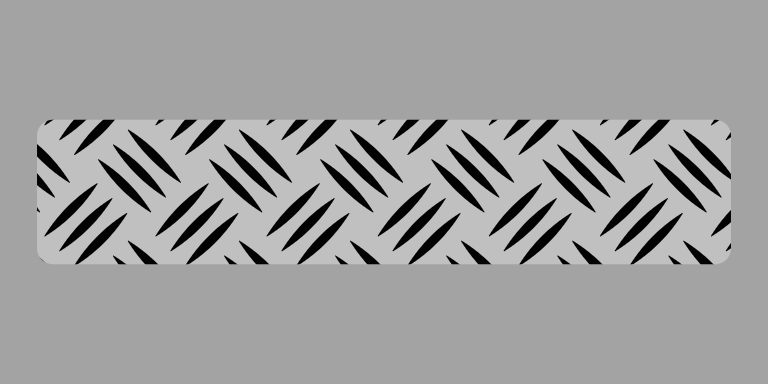
Reproduce this pattern procedurally as a WebGL 2 fragment shader.

```glsl
#version 300 es
precision highp float;

uniform vec2 u_resolution;
out vec4 fragColor;

// Lengths are fractions of the canvas height, measured from its centre
#define PLATE_HALF vec2(0.9036, 0.1882)
#define PLATE_CORNER 0.042
#define PERIOD 0.2893
#define FALLING_CENTER vec2(-0.0581, 0.0547)
#define RISING_CENTER vec2(-0.1979, -0.0852)
#define BAR_SPACING 0.0547
#define BAR_HALF_LENGTH 0.0972
#define BAR_HALF_WIDTH 0.0122
#define TIP_ROUNDING 0.0012
#define BACKDROP_COLOR vec3(0.64, 0.64, 0.645)
#define PLATE_COLOR vec3(0.753)
#define BAR_COLOR vec3(0.008)

float roundedBox(vec2 p, vec2 halfSize, float radius) {
    vec2 q = abs(p) - halfSize + radius;
    return length(max(q, 0.0)) + min(max(q.x, q.y), 0.0) - radius;
}

// Lens between two arcs, pointed along y
float lens(vec2 p, float halfWidth, float halfLength) {
    float offset = 0.5 * (halfLength * halfLength - halfWidth * halfWidth) / halfWidth;
    p = abs(p);
    bool nearTip = (p.y - halfLength) * offset > p.x * halfLength;
    return nearTip ? length(p - vec2(0.0, halfLength))
                   : length(p + vec2(offset, 0.0)) - (offset + halfWidth);
}

// Three parallel bars, repeated on a square grid
float barGroup(vec2 p, vec2 center, vec2 across) {
    vec2 q = p - center;
    q -= PERIOD * round(q / PERIOD);
    vec2 bar = vec2(dot(q, across), dot(q, vec2(-across.y, across.x)));
    bar.x -= BAR_SPACING * clamp(round(bar.x / BAR_SPACING), -1.0, 1.0);
    return lens(bar, BAR_HALF_WIDTH - TIP_ROUNDING, BAR_HALF_LENGTH - TIP_ROUNDING) - TIP_ROUNDING;
}

// Edge one pixel wide
float coverage(float dist) {
    return clamp(0.5 - dist * u_resolution.y, 0.0, 1.0);
}

void main() {
    vec2 p = (gl_FragCoord.xy - 0.5 * u_resolution) / u_resolution.y;

    // Raised bars in two crossing directions
    vec2 diagonal = vec2(sqrt(0.5));
    float falling = barGroup(p, FALLING_CENTER, diagonal);
    float rising = barGroup(p, RISING_CENTER, diagonal * vec2(1.0, -1.0));
    vec3 tread = mix(PLATE_COLOR, BAR_COLOR, coverage(min(falling, rising)));

    // Plate cut out over the backdrop
    float plate = coverage(roundedBox(p, PLATE_HALF, PLATE_CORNER));
    fragColor = vec4(mix(BACKDROP_COLOR, tread, plate), 1.0);
}
```
